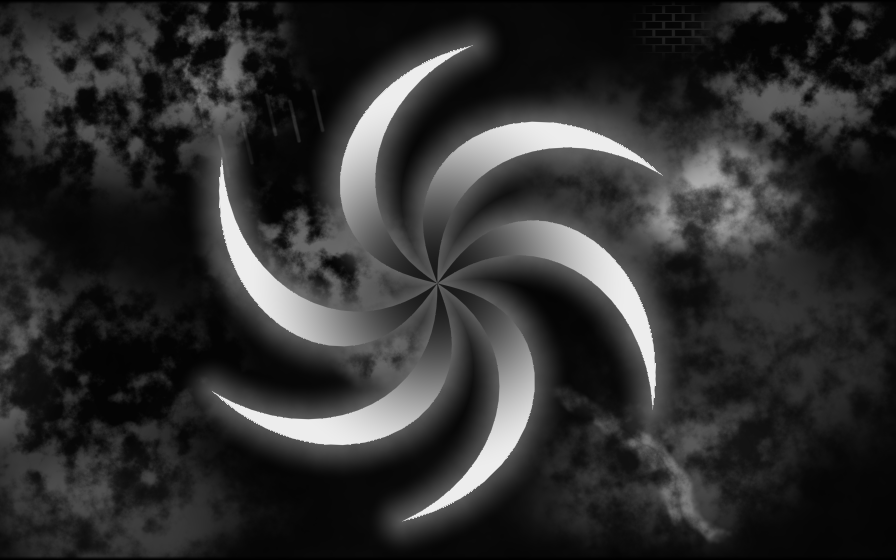
This background is drawn by a Shadertoy shader. Its source:

```glsl
// A pinwheel of six glowing crescent blades over a dark, stained wall.
// Each blade is bounded by two polar curves; the distance to them gives edge and glow.
// The wall is layered value noise, gathered into soft elliptical stains.

const float BLADE_LENGTH = 0.446;
const vec2 HUB = vec2(-0.019, -0.006);
const vec2 OUTER = vec2(1.484, 1.78);   // angular spread, falloff power
const vec2 INNER = vec2(1.134, 1.35);

float hash(vec2 cell) {
    uvec2 k = uvec2(ivec2(cell) + 4096) * uvec2(1597u, 3812u);
    uint n = (k.x ^ (k.y + 7919u)) * 747796u;
    n = (n ^ (n >> 13u)) * 277803u;
    n = (n ^ (n >> 15u)) * 48271u;
    return float((n >> 8u) & 65535u) / 65535.0;
}

float noise(vec2 p) {
    vec2 i = floor(p), f = fract(p);
    f = f * f * (3.0 - 2.0 * f);
    return mix(mix(hash(i), hash(i + vec2(1, 0)), f.x),
               mix(hash(i + vec2(0, 1)), hash(i + vec2(1, 1)), f.x), f.y);
}

float fbm(vec2 p) {
    float sum = 0.0, weight = 0.5;
    for (int i = 0; i < 5; i++) {
        sum += weight * noise(p);
        p = mat2(1.6, 1.2, -1.2, 1.6) * p + 11.3;
        weight *= 0.5;
    }
    return sum;
}

float segment(vec2 p, vec2 a, vec2 b) {
    vec2 ab = b - a;
    return length(p - a - ab * clamp(dot(p - a, ab) / dot(ab, ab), 0.0, 1.0));
}

// Soft elliptical patch
float stain(vec2 p, vec2 center, vec2 radius) {
    vec2 d = (p - center) / radius;
    return exp(-1.7 * dot(d, d) * dot(d, d));
}

float edgeAngle(float t, vec2 curve) {
    return curve.x * (1.0 - pow(t, curve.y));
}

vec2 edgePoint(float t, vec2 curve) {
    float a = edgeAngle(t, curve);
    return BLADE_LENGTH * t * vec2(cos(a), sin(a));
}

// Signed distance to one crescent whose tip lies on the x axis
float blade(vec2 p) {
    const int STEPS = 20;
    float d = 1e3;
    vec2 lastOut = vec2(0), lastIn = vec2(0);
    for (int i = 1; i <= STEPS; i++) {
        float t = float(i) / float(STEPS);
        vec2 nextOut = edgePoint(t, OUTER), nextIn = edgePoint(t, INNER);
        d = min(d, min(segment(p, lastOut, nextOut), segment(p, lastIn, nextIn)));
        lastOut = nextOut;
        lastIn = nextIn;
    }
    float t = length(p) / BLADE_LENGTH, a = atan(p.y, p.x);
    bool inside = t < 1.0 && a < edgeAngle(t, OUTER) && a > edgeAngle(t, INNER);
    return inside ? -d : d;
}

float pinwheel(vec2 p) {
    float d = 1e3;
    for (int i = 0; i < 6; i++) {
        float turn = radians(81.6 - 56.0 * float(i % 3) + 180.0 * float(i / 3));
        float size = i % 3 == 0 ? 0.963 : 1.0;
        float c = cos(turn), s = sin(turn);
        d = min(d, size * blade(mat2(c, -s, s, c) * p / size));
    }
    return d;
}

float wall(vec2 p) {
    float coarse = fbm(p * 7.0 + 3.0), fine = fbm(p * 34.0);
    vec2 q = p + 0.12 * (vec2(coarse, fbm(p * 6.0 + 40.0)) - 0.48);
    // Speckled stains
    float rough = 0.30 * stain(q, vec2(-0.58, 0.34), vec2(0.28, 0.20));
    rough += 0.25 * stain(q, vec2(-0.38, 0.41), vec2(0.12, 0.16));
    rough += 0.38 * stain(q, vec2(-0.24, 0.03), vec2(0.19, 0.13));
    rough += 0.19 * stain(q, vec2(-0.63, -0.20), vec2(0.25, 0.21));
    rough += 0.34 * stain(q, vec2(0.64, 0.37), vec2(0.21, 0.18));
    rough += 0.36 * stain(q, vec2(-0.10, -0.12), vec2(0.08, 0.07));
    // Smooth, cloudy stains
    float cloudy = 0.30 * stain(q, vec2(0.50, 0.12), vec2(0.16, 0.11));
    cloudy += 0.15 * stain(q, vec2(0.36, 0.18), vec2(0.22, 0.20));
    cloudy += 0.11 * stain(q, vec2(0.57, -0.12), vec2(0.32, 0.24));
    cloudy += 0.17 * stain(q, vec2(0.38, -0.34), vec2(0.24, 0.14));
    cloudy += 0.14 * stain(q, vec2(-0.78, -0.08), vec2(0.09, 0.25));
    cloudy += 0.13 * stain(q, vec2(-0.60, -0.42), vec2(0.30, 0.12));
    float crack = min(segment(q, vec2(0.30, -0.27), vec2(0.48, -0.44)),
                      segment(q, vec2(0.20, -0.20), vec2(0.42, -0.42)));
    cloudy += 0.16 * smoothstep(0.022, 0.004, crack);
    // Paint drips
    float drips = 0.0;
    for (int i = 0; i < 6; i++) {
        float x = -0.45 + 0.042 * float(i), top = 0.24 + 0.12 * hash(vec2(i, 5));
        float d = segment(p, vec2(x, top), vec2(x + 0.016, top - 0.07));
        drips = max(drips, smoothstep(0.005, 0.001, d));
    }
    // Faint brick courses
    vec2 brick = p / vec2(0.035, 0.014);
    brick.x += 0.5 * mod(floor(brick.y), 2.0);
    vec2 joint = abs(fract(brick) - 0.5);
    float mortar = smoothstep(0.38, 0.46, max(joint.x, joint.y));
    float bricks = mortar * stain(p, vec2(0.40, 0.45), vec2(0.07, 0.05));
    float grain = smoothstep(0.38, 0.62, 0.6 * fine + 0.4 * coarse);
    return 0.012 + 0.05 * coarse * coarse + rough * grain
         + cloudy * (0.3 + 1.2 * smoothstep(0.3, 0.65, 0.5 * (coarse + fine)))
         + 0.18 * drips * fine + 0.10 * bricks;
}

void mainImage(out vec4 fragColor, in vec2 fragCoord) {
    vec2 p = (fragCoord - 0.5 * iResolution.xy) / iResolution.y;
    float pixel = 1.0 / iResolution.y;
    float d = pinwheel(p - HUB), r = length(p - HUB);

    float shade = wall(p) * smoothstep(0.5, 0.492, abs(p.y));
    float halo = 1.0 - smoothstep(-0.02, 0.064, d);
    float haloTone = 0.40 + 0.14 * (fbm(p * 18.0) - 0.5);
    shade = mix(shade, haloTone, halo);
    float metal = mix(0.10, 0.93, smoothstep(0.02, 0.345, r));
    shade = mix(shade, metal, smoothstep(0.7 * pixel, -0.7 * pixel, d));
    fragColor = vec4(vec3(shade), 1.0);
}
```
